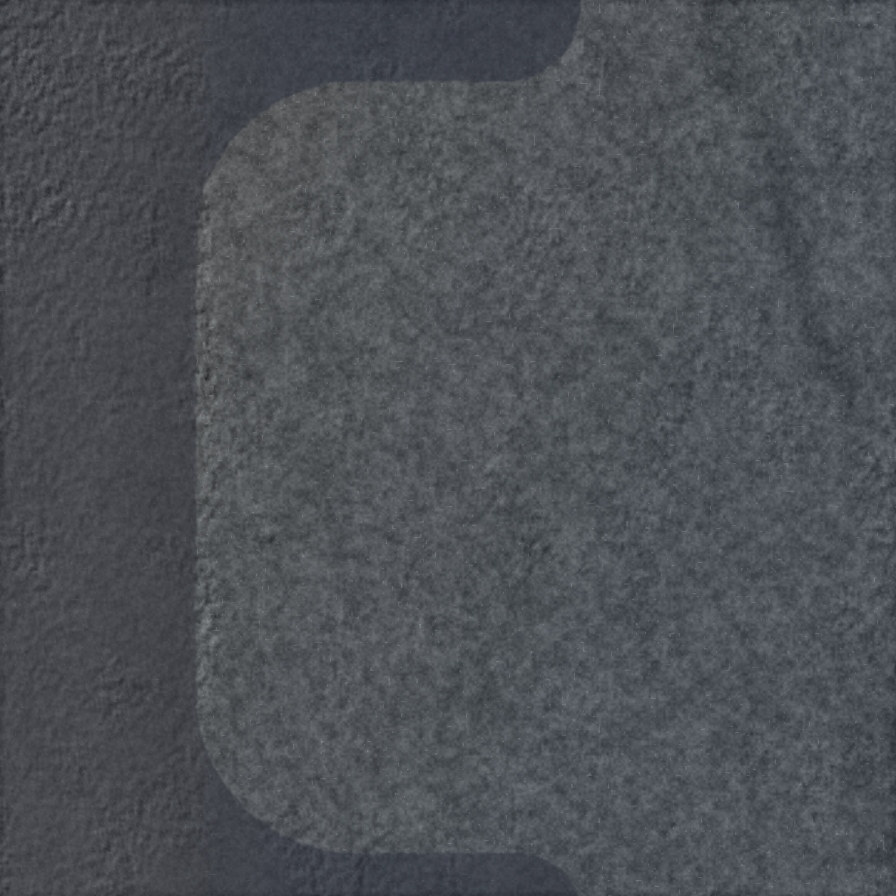
Give the GLSL for this texture, as a WebGL 2 fragment shader.

```glsl
#version 300 es
precision highp float;
// Worn dark slate surface with a paler, rounded, mottled panel opening to the right.

uniform vec2 u_resolution;
out vec4 fragColor;

// Colours
const vec3 BORDER_COLOR = vec3(0.262, 0.270, 0.290);
const vec3 PANEL_COLOR = vec3(0.338, 0.345, 0.350);
const vec3 COOL_TINT = vec3(-0.028, -0.014, 0.004);
const vec3 GLINT_COLOR = vec3(0.98, 1.0, 1.0);

// Panel outline
const float PANEL_LEFT = 0.219;
const float PANEL_BOTTOM = 0.048;
const float PANEL_TOP = 0.909;
const float PANEL_RADIUS = 0.178;
const float TAB_RIGHT = 0.648;
const float TAB_TOP_RADIUS = 0.085;
const float TAB_BOTTOM_RADIUS = 0.070;
const float SPLIT_X = 0.48;
const float EDGE_SOFTNESS = 0.0022;

// Surface detail
const float GRAIN_SCALE = 360.0;
const float MOTTLE_SCALE = 100.0;
const float GRAIN_AMOUNT = 0.115;
const float MOTTLE_AMOUNT = 0.16;
const float GLINT_AMOUNT = 0.22;

float hash(vec2 p) {
    vec3 q = fract(vec3(p.xyx) * 0.1031);
    q += dot(q, q.yzx + 33.33);
    return fract((q.x + q.y) * q.z);
}

float noise(vec2 p) {
    vec2 cell = floor(p);
    vec2 f = fract(p);
    f = f * f * (3.0 - 2.0 * f);
    float low = mix(hash(cell), hash(cell + vec2(1, 0)), f.x);
    float high = mix(hash(cell + vec2(0, 1)), hash(cell + vec2(1, 1)), f.x);
    return mix(low, high, f.y);
}

float fbm(vec2 p) {
    float sum = 0.0;
    float weight = 0.5;
    for (int i = 0; i < 4; i++) {
        sum += weight * noise(p);
        p = mat2(1.6, 1.2, -1.2, 1.6) * p + 17.3;
        weight *= 0.5;
    }
    return sum / 0.9375;
}

float roundedBox(vec2 p, vec2 low, vec2 high, float radius) {
    vec2 q = abs(p - 0.5 * (low + high)) - 0.5 * (high - low) + radius;
    return length(max(q, 0.0)) + min(max(q.x, q.y), 0.0) - radius;
}

// Negative inside the panel
float panelDistance(vec2 p) {
    float body = roundedBox(p, vec2(PANEL_LEFT, PANEL_BOTTOM), vec2(2.0, PANEL_TOP), PANEL_RADIUS);
    float topTab = roundedBox(p, vec2(-1.0, PANEL_TOP), vec2(TAB_RIGHT, 2.0), TAB_TOP_RADIUS);
    float bottomTab = roundedBox(p, vec2(-1.0, -1.0), vec2(TAB_RIGHT, PANEL_BOTTOM), TAB_BOTTOM_RADIUS);
    return p.x < SPLIT_X ? body : -min(topTab, bottomTab);
}

float spot(vec2 p, vec2 center, vec2 size) {
    vec2 q = (p - center) / size;
    return exp(-dot(q, q));
}

// Wandering dark vein at the upper right
float vein(vec2 p) {
    float center = 0.79 + 0.34 * (1.0 - p.y) + 0.035 * (noise(p.yy * 14.0) - 0.5);
    float width = 0.010 + 0.018 * noise(p * 25.0);
    float reach = smoothstep(0.50, 0.58, p.y);
    return exp(-pow((p.x - center) / width, 2.0)) * reach;
}

void main() {
    vec2 uv = gl_FragCoord.xy / u_resolution;
    float d = panelDistance(uv);
    float softness = max(EDGE_SOFTNESS, 0.75 / min(u_resolution.x, u_resolution.y));
    float panel = 1.0 - smoothstep(-softness, softness, d + 0.003 * (noise(uv * 180.0) - 0.5));

    // Broad shading
    vec3 border = BORDER_COLOR + 0.018 * smoothstep(0.02, 0.13, d) * smoothstep(0.3, 0.1, uv.x);
    border += vec3(-0.018, -0.012, 0.004) * smoothstep(0.15, 0.4, uv.x);
    float cool = smoothstep(0.2, 1.1, uv.x + 0.45 * (1.0 - uv.y));
    vec3 slate = PANEL_COLOR + COOL_TINT * cool;
    slate += 0.022 * spot(uv, vec2(0.95, 0.69), vec2(0.05, 0.06));
    slate -= 0.045 * spot(uv, vec2(1.02, 0.12), vec2(0.06, 0.13));
    slate -= 0.045 * vein(uv);
    vec3 color = mix(border, slate, panel);

    // Layered mottling and fine grain
    float blotches = fbm(uv * 22.0) - 0.5;
    float mottle = fbm(uv * MOTTLE_SCALE) - 0.5;
    float grain = 0.6 * noise(uv * GRAIN_SCALE) + 0.4 * noise(uv * GRAIN_SCALE * 0.55 + 41.0) - 0.5;
    color += blotches * mix(0.025, 0.055, panel);
    color += mottle * MOTTLE_AMOUNT * mix(0.22, 1.0, panel);
    color += grain * GRAIN_AMOUNT * mix(0.55, 1.0, panel);

    // Leathery relief catching light in vertical patches
    vec2 reliefUv = uv * vec2(135.0, 110.0);
    float relief = fbm(reliefUv) - fbm(reliefUv + vec2(0.45, -0.4));
    float patches = smoothstep(0.5, 0.8, noise(uv * vec2(24.0, 13.0) + 5.0));
    float rim = exp(-pow((uv.x - 0.230) / 0.012, 2.0)) * smoothstep(0.12, 0.24, uv.y) * smoothstep(0.85, 0.74, uv.y);
    float corner = spot(uv, vec2(0.0, 0.93), vec2(0.20, 0.20));
    float leftSheen = smoothstep(0.23, 0.05, uv.x);
    float sheen = 0.18 + 0.45 * patches + 0.9 * rim + 0.6 * corner + 0.25 * leftSheen;
    color += GLINT_COLOR * relief * sheen * GLINT_AMOUNT;
    color += vec3(0.035, 0.035, 0.031) * rim * noise(uv * vec2(90.0, 24.0));

    // Sparse mineral flecks
    float fleck = smoothstep(0.88, 0.99, noise(uv * 290.0 + 73.0));
    color += GLINT_COLOR * fleck * mix(0.04, 0.09, panel);

    // Thin shade at the canvas border
    vec2 inset = min(uv, 1.0 - uv);
    color -= 0.035 * (1.0 - smoothstep(0.0, 0.008, min(inset.x, inset.y)));
    fragColor = vec4(clamp(color, 0.0, 1.0), 1.0);
}
```
